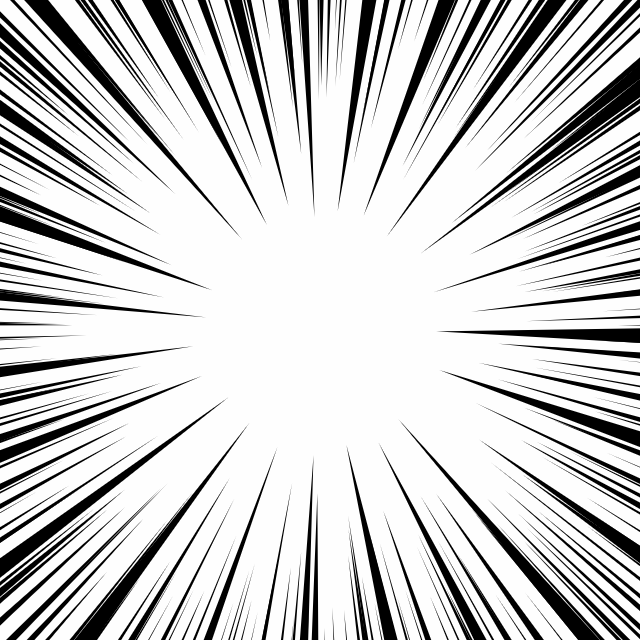
A WebGL 1 fragment shader for this background:

```glsl
precision highp float;
// Black speed lines: tapered needles that burst inward around an empty white centre.

uniform vec2 u_resolution;

const float TAU = 6.2831853;
const vec2 FOCUS = vec2(0.0, -0.014);         // vanishing point, from the canvas centre
const vec3 PAPER = vec3(0.995);
const vec3 INK = vec3(0.0);

const float HERO_COUNT = 24.0;                // long needles around the clearing
const vec2 HERO_TIP = vec2(0.174, 0.203);     // range of tip radii
const vec2 HERO_SLOPE = vec2(0.017, 0.036);   // range of half width per unit of length
const float HERO_GAP_PUSH = 0.125;            // retreat of the needles in the two gaps

const float MID_COUNT = 72.0;
const vec2 MID_TIP = vec2(0.235, 0.385);
const vec2 MID_SLOPE = vec2(0.009, 0.024);

const float FINE_COUNT = 170.0;
const vec2 FINE_TIP = vec2(0.30, 0.47);
const vec2 FINE_SLOPE = vec2(0.007, 0.018);

const float CORNER_STRETCH = 0.12;            // tips lie farther out on the diagonals

float hash(float cell, float seed) {
  return fract(sin(cell * 12.9898 + seed * 78.233) * 43758.5453);
}

// Share of a pixel covered by one needle; polar holds radius and angle.
float needle(vec2 polar, float angle, float tip, float slope, float pixel) {
  float halfWidth = max(slope * (polar.x - tip), 0.0);
  float offAxis = polar.x * abs(sin(polar.y - angle));
  float nearEdge = clamp((halfWidth - offAxis) / pixel + 0.5, 0.0, 1.0);
  float farEdge = clamp((-halfWidth - offAxis) / pixel + 0.5, 0.0, 1.0);
  return nearEdge - farEdge;
}

// Uneven spacing of the long needles, as a smooth warp of the angle.
float heroWarp(float angle) {
  return -0.031 + 0.108 * sin(angle + 0.75)
       + 0.049 * sin(2.0 * angle - 0.66)
       + 0.044 * sin(3.0 * angle - 0.86);
}

// Paper left uncovered by the long needles.
float heroGaps(vec2 polar, float pixel) {
  float uncovered = 1.0;
  float nearest = floor(polar.y / TAU * HERO_COUNT + 0.5);
  for (int i = -1; i <= 1; i++) {
    float cell = nearest + float(i);
    float id = mod(cell, HERO_COUNT);
    float angle = cell / HERO_COUNT * TAU;
    float inGap = 1.0 - step(0.5, abs(mod(id, 12.0) - 10.0));
    float tip = mix(HERO_TIP.x, HERO_TIP.y, hash(id, 1.0)) + inGap * HERO_GAP_PUSH;
    float slope = mix(HERO_SLOPE.x, HERO_SLOPE.y, hash(id, 2.0));
    uncovered *= 1.0 - needle(polar, angle + heroWarp(angle), tip, slope, pixel);
  }
  return uncovered;
}

// Paper left uncovered by a ring of randomly placed needles.
float scatterGaps(vec2 polar, float count, vec2 tips, vec2 slopes, float seed, float pixel) {
  float uncovered = 1.0;
  float nearest = floor(polar.y / TAU * count + 0.5);
  for (int i = -1; i <= 1; i++) {
    float cell = nearest + float(i);
    float id = mod(cell, count);
    float angle = (cell + 0.9 * (hash(id, seed) - 0.5)) / count * TAU;
    float diagonal = sin(2.0 * angle);
    float tip = mix(tips.x, tips.y, hash(id, seed + 1.0));
    tip *= 1.0 + CORNER_STRETCH * diagonal * diagonal;
    float slope = mix(slopes.x, slopes.y, hash(id, seed + 2.0));
    uncovered *= 1.0 - needle(polar, angle, tip, slope, pixel);
  }
  return uncovered;
}

void main() {
  float size = min(u_resolution.x, u_resolution.y);
  float pixel = 1.0 / size;
  vec2 p = (gl_FragCoord.xy - 0.5 * u_resolution) / size - FOCUS;
  vec2 polar = vec2(length(p), atan(p.y, p.x + 1e-6));

  float paper = heroGaps(polar, pixel);
  paper *= scatterGaps(polar, MID_COUNT, MID_TIP, MID_SLOPE, 3.0, pixel);
  paper *= scatterGaps(polar, FINE_COUNT, FINE_TIP, FINE_SLOPE, 7.0, pixel);

  gl_FragColor = vec4(mix(INK, PAPER, paper), 1.0);
}
```
